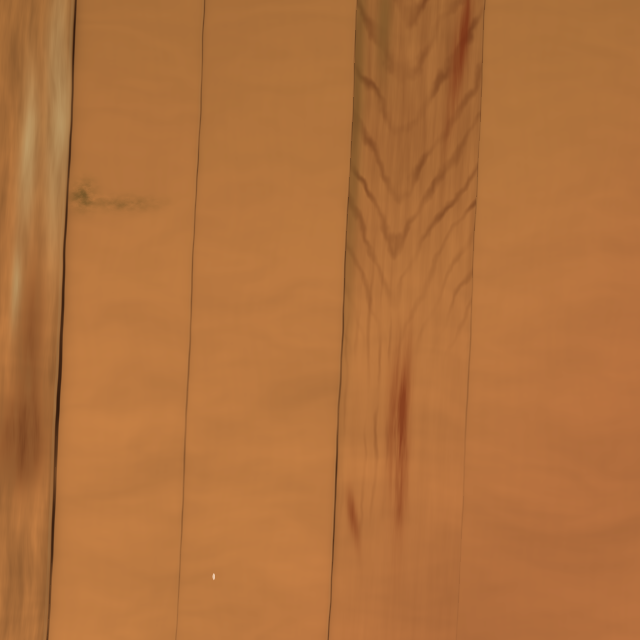
Reproduce this texture procedurally as a Shadertoy shader.

```glsl
const vec3 AMBER = vec3(0.735, 0.475, 0.255);
const vec3 OLIVE = vec3(0.655, 0.430, 0.225);
const vec3 RUSSET = vec3(0.700, 0.430, 0.240);
const vec3 BROWN = vec3(0.400, 0.210, 0.100);
const vec3 RED_STAIN = vec3(0.470, 0.190, 0.085);
const vec3 SAPWOOD = vec3(0.740, 0.610, 0.410);
const vec3 MOSS = vec3(0.400, 0.300, 0.140);
const vec3 GAP = vec3(0.200, 0.105, 0.050);
const float LEAN = 0.045;

// Seams from left to right: position, half width, strength at bottom, at top
const vec4 SEAMS[4] = vec4[4](
    vec4(0.074, 0.0020, 1.00, 0.80), vec4(0.275, 0.0010, 0.22, 0.50),
    vec4(0.513, 0.0010, 0.70, 0.28), vec4(0.713, 0.0009, 0.06, 0.30));

vec2 hashGradient(vec2 cell) {
    vec2 h = vec2(dot(cell, vec2(127.1, 311.7)), dot(cell, vec2(269.5, 183.3)));
    return 2.0 * fract(sin(h) * 43758.55) - 1.0;
}

float gradientNoise(vec2 p) {
    vec2 i = floor(p), f = fract(p);
    vec2 u = f * f * f * (f * (f * 6.0 - 15.0) + 10.0);
    vec2 e = vec2(0.0, 1.0);
    float low = mix(dot(hashGradient(i), f), dot(hashGradient(i + e.yx), f - e.yx), u.x);
    float high = mix(dot(hashGradient(i + e), f - e), dot(hashGradient(i + 1.0), f - 1.0), u.x);
    return mix(low, high, u.y);
}

float fbm(vec2 p) {
    float sum = 0.0, amplitude = 0.6;
    for (int k = 0; k < 4; k++) {
        sum += amplitude * gradientNoise(p);
        p = mat2(0.96, 0.28, -0.28, 0.96) * p * 2.03 + 17.3;
        amplitude *= 0.5;
    }
    return sum;
}

// Soft elliptical spot
float spot(vec2 p, vec2 center, vec2 radius) {
    vec2 d = (p - center) / radius;
    return exp(-dot(d, d));
}

float lineMask(float d, float halfWidth, float pixel) {
    return 1.0 - smoothstep(halfWidth - pixel, halfWidth + pixel, abs(d));
}

// Wavy cross figure shared by all boards
vec3 plainBoard(vec2 p, float board) {
    vec2 q = p + board * vec2(3.7, 5.1);
    q += 0.05 * vec2(gradientNoise(q * 5.0), gradientNoise(q * 5.0 + 9.0));
    float cloud = fbm(q * vec2(3.5, 12.0));
    float blotch = gradientNoise(q * vec2(3.0, 4.5) + 31.0);
    float arcs = sin(26.0 * fbm(q * vec2(3.0, 7.0) + 4.0));
    float fiber = gradientNoise(q * vec2(90.0, 14.0));
    vec3 color = mix(AMBER, OLIVE, smoothstep(0.42, 1.1, p.y + 0.4 * cloud + 0.25 * blotch));
    color = mix(color, RUSSET, smoothstep(0.5, 1.1, p.x + 0.3 - 0.7 * p.y));
    return color * (1.0 + 0.11 * cloud + 0.05 * blotch + 0.009 * arcs + 0.010 * fiber);
}

// Pale and dark streaks of the edge board
vec3 sapwoodBoard(vec3 color, vec2 p) {
    vec2 q = p + vec2(0.014 * gradientNoise(p * vec2(6.0, 5.0)), 0.0);
    float streak = fbm(q * vec2(55.0, 6.0));
    color *= 0.92 + 0.36 * streak;
    float pale = spot(q, vec2(0.052, 0.83), vec2(0.017, 0.20))
               + spot(q, vec2(0.010, 0.76), vec2(0.013, 0.12))
               + spot(q, vec2(0.001, 0.55), vec2(0.007, 0.06));
    float dark = spot(q, vec2(0.026, 0.44), vec2(0.017, 0.13))
               + spot(q, vec2(0.012, 0.31), vec2(0.040, 0.07));
    color = mix(color, SAPWOOD, clamp(pale * (0.75 + streak), 0.0, 0.9));
    return mix(color, BROWN, clamp(dark * (0.5 + 1.2 * streak), 0.0, 0.75));
}

// Nested V grain above, near vertical grain and stains below
vec3 cathedralBoard(vec3 color, vec2 p) {
    float fiber = fbm(p * vec2(75.0, 6.0));
    float upper = smoothstep(0.40, 0.85, p.y);
    color = mix(color, BROWN, clamp(mix(0.03, 0.22, upper) + 0.35 * fiber * (0.3 + upper), 0.0, 0.6));
    vec2 warp = vec2(fbm(p * vec2(16.0, 7.0)), fbm(p * vec2(20.0, 12.0) + 8.0));
    float arm = length(vec2(p.x - 0.592 + 0.015 * warp.x, 0.010)) * mix(3.6, 1.7, upper);
    float ring = abs(fract((p.y - arm + 0.07 * warp.y) * 11.0) - 0.5);
    float wear = smoothstep(-0.25, 0.35, gradientNoise(p * vec2(25.0, 12.0)));
    float grain = (1.0 - smoothstep(0.0, 0.22, ring)) * (0.2 + 0.8 * wear);
    color = mix(color, BROWN, 0.55 * grain * smoothstep(0.40, 0.72, p.y));
    float strands = abs(fract((p.x + 0.02 * warp.x) * 62.0) - 0.5);
    float lower = spot(p, vec2(0.555, 0.40), vec2(0.045, 0.19));
    color = mix(color, BROWN, 0.38 * lower * wear * (1.0 - smoothstep(0.0, 0.25, strands)));
    float edge = spot(p, vec2(0.519, 0.85), vec2(0.011, 0.35))
               + spot(p, vec2(0.557, 0.97), vec2(0.012, 0.09));
    color = mix(color, MOSS, clamp(0.45 * edge, 0.0, 0.6));
    float stain = spot(p, vec2(0.613, 0.30), vec2(0.010, 0.12))
                + spot(p, vec2(0.602, 0.35), vec2(0.014, 0.09)) * 0.5
                + spot(p, vec2(0.676 + 0.1 * (p.y - 0.9), 0.92), vec2(0.010, 0.10))
                + spot(p, vec2(0.542 - 0.2 * (p.y - 0.19), 0.19), vec2(0.007, 0.04)) * 0.7;
    return mix(color, RED_STAIN, clamp(stain * (0.6 + 1.5 * fiber), 0.0, 0.75));
}

void mainImage(out vec4 fragColor, in vec2 fragCoord) {
    vec2 uv = fragCoord / iResolution.xy;
    float pixel = 0.9 / iResolution.x;
    vec2 p = vec2(uv.x - LEAN * uv.y, uv.y);
    p.x += 0.003 * gradientNoise(vec2(uv.y * 7.0, 2.5));

    int board = 0;
    for (int k = 0; k < 4; k++) board += int(step(SEAMS[k].x, p.x));
    vec3 color = plainBoard(p, float(board));
    if (board == 0) color = sapwoodBoard(color, p);
    if (board == 3) color = cathedralBoard(color, p);

    // Knot with a trailing smear
    float knot = spot(p, vec2(0.099, 0.695), vec2(0.018, 0.022))
               + 0.5 * spot(p, vec2(0.165, 0.682), vec2(0.050, 0.012));
    float mottling = fbm(p * vec2(50.0, 70.0));
    if (board == 1) color = mix(color, MOSS, clamp(knot * (0.55 + 1.5 * mottling), 0.0, 0.8));

    // Worn joints with a soft shadow and a pale lip
    for (int k = 0; k < 4; k++) {
        vec4 seam = SEAMS[k];
        float wobble = 0.0012 * gradientNoise(vec2(uv.y * 26.0, float(k) * 5.3 + 0.5));
        float d = p.x - seam.x + wobble;
        float wear = 0.85 + 0.9 * gradientNoise(vec2(uv.y * 13.0, float(k) * 3.7 + 0.4));
        float strength = clamp(mix(seam.z, seam.w, uv.y) * wear, 0.0, 1.0);
        float halfWidth = seam.y * (0.7 + 0.6 * exp(-pow((uv.y - 0.35) / 0.2, 2.0)));
        color *= 1.0 - 0.20 * strength * exp(-abs(d) / (4.0 * seam.y));
        color = mix(color, SAPWOOD, 0.20 * strength * lineMask(d + 2.5 * seam.y, seam.y, pixel));
        color = mix(color, GAP, strength * lineMask(d, halfWidth, pixel));
    }

    // Small pale chip
    float chip = length((uv - vec2(0.334, 0.099)) / vec2(0.0022, 0.0055));
    color = mix(color, vec3(0.92, 0.78, 0.66), 1.0 - smoothstep(0.6, 1.2, chip));
    fragColor = vec4(color, 1.0);
}
```
